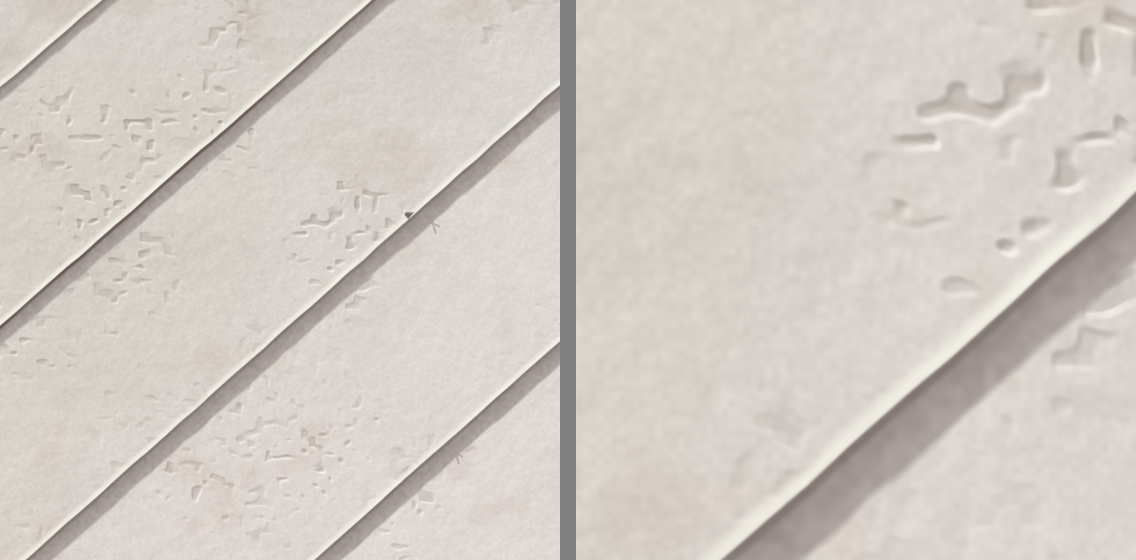
Left, the full canvas; right, a detail of the centre.
Give the GLSL for this texture, as a WebGL 2 fragment shader.

```glsl
#version 300 es
precision highp float;
// Pale painted boards overlapping on a diagonal, with lit edges, soft shadows and scuffs.
uniform vec2 u_resolution;
out vec4 fragColor;

float hash(vec2 p) {
  vec3 q = fract(vec3(p.xyx) * 0.1031);
  q += dot(q, q.yzx + 33.33);
  return fract((q.x + q.y) * q.z);
}

float noise(vec2 p) {
  vec2 i = floor(p), f = fract(p);
  f = f * f * (3.0 - 2.0 * f);
  return mix(mix(hash(i), hash(i + vec2(1, 0)), f.x),
             mix(hash(i + vec2(0, 1)), hash(i + vec2(1, 1)), f.x), f.y);
}

float fbm(vec2 p) {
  float sum = 0.0, amp = 0.5;
  for (int i = 0; i < 4; i++) {
    sum += amp * noise(p);
    p = mat2(1.6, 1.2, -1.2, 1.6) * p + 7.3;
    amp *= 0.5;
  }
  return sum;
}

// Small dents gathered in irregular patches
float dents(vec2 p) {
  float patches = smoothstep(0.46, 0.68, fbm(p * 5.0 + 21.0));
  vec2 bent = p + 0.012 * vec2(noise(p * 45.0), noise(p * 45.0 + 9.0));
  return patches * smoothstep(0.64, 0.9, noise(bent * vec2(62.0, 85.0)));
}

float segment(vec2 p, vec2 a, vec2 b) {
  vec2 ab = b - a;
  return length(p - a - ab * clamp(dot(p - a, ab) / dot(ab, ab), 0.0, 1.0));
}

void main() {
  vec2 p = gl_FragCoord.xy / u_resolution;

  // Painted face: cool at upper left, warmer toward the bottom
  float warmth = smoothstep(-0.5, 0.7, p.x - p.y + 0.25 * (fbm(p * 3.0) - 0.5));
  vec3 color = mix(vec3(0.835, 0.815, 0.785), vec3(0.87, 0.845, 0.825), warmth);
  color += vec3(0.008, -0.002, -0.003) * (1.0 - p.y) * (1.0 - p.x);
  color += 0.035 * (fbm(p * 9.0) - 0.47);

  // Raised paint lit from the upper left, fine grain and scuffs
  vec2 toLight = vec2(-0.003, 0.004);
  color += 0.09 * (fbm(p * 48.0) - fbm((p + toLight) * 48.0));
  color += 0.03 * (noise(p * 230.0) - 0.5);
  float dent = dents(p);
  color -= vec3(0.07, 0.078, 0.08) * dent;
  color += 0.09 * (dents(p + toLight) - dent);
  float stain = smoothstep(0.56, 0.75, fbm(p * 11.0 + 4.0));
  color -= vec3(0.015, 0.028, 0.035) * stain;

  // Board overlaps, from upper left to lower right
  for (int i = 0; i < 4; i++) {
    float k = float(i);
    float slope = min(0.86 + 0.016 * k, 0.889);
    float start = vec4(0.844, 0.418, -0.04, -0.498)[i];
    float d = (p.y - start - slope * p.x) / sqrt(1.0 + slope * slope);
    d += 0.0016 * (noise(vec2(p.x * 34.0, k * 5.0)) - 0.5);

    float width = min(0.019 + 0.008 * k, 0.032);
    width += 0.003 * (noise(vec2(p.x * 55.0, k + 40.0)) - 0.5);
    float shadow = smoothstep(-width - 0.004, -width + 0.003, d)
                 * (1.0 - smoothstep(-0.002, 0.001, d));
    vec3 shade = mix(vec3(0.59, 0.555, 0.535), vec3(0.675, 0.635, 0.615),
                     smoothstep(0.0, width, -d));
    shade += 0.05 * (noise(p * 150.0) - 0.5);
    color = mix(color, shade, shadow);

    // Dark gap under the edge, deepest on the second overlap
    float depth = i == 1 ? 0.95 - 0.35 * smoothstep(0.35, 0.65, p.x) : 0.4;
    depth *= 0.75 + 0.4 * noise(vec2(p.x * 18.0, k));
    float gap = smoothstep(-0.008, -0.003, d) * (1.0 - smoothstep(-0.002, 0.001, d));
    color = mix(color, vec3(0.41, 0.355, 0.335), gap * depth);

    // Lit edge
    float rim = smoothstep(-0.001, 0.002, d) * (1.0 - smoothstep(0.003, 0.013, d));
    rim *= 0.75 + 0.25 * noise(vec2(p.x * 40.0, k + 11.0));
    color = mix(color, vec3(0.955, 0.945, 0.905), rim);
  }

  // Chipped notch in the third edge
  vec2 v = p - vec2(0.729, 0.618);
  float chip = max(abs(v.x) - 0.8 * (v.y + 0.01), v.y - 0.003);
  color = mix(color, vec3(0.42, 0.36, 0.34), 0.9 * (1.0 - smoothstep(-0.003, 0.002, chip)));
  float lip = segment(v, vec2(-0.01, -0.004), vec2(-0.006, 0.007));
  color = mix(color, vec3(0.94, 0.925, 0.89), 0.8 * (1.0 - smoothstep(0.001, 0.004, lip)));

  // Hairline cracks below the shadows
  for (int i = 0; i < 2; i++) {
    vec2 c = p - mix(vec2(0.772, 0.604), vec2(0.813, 0.193), float(i));
    float crack = min(segment(c, vec2(0), vec2(0.006, -0.02)),
                      segment(c, vec2(-0.007, 0.001), vec2(0.012, -0.008)));
    color = mix(color, vec3(0.65, 0.61, 0.58), 0.7 * (1.0 - smoothstep(0.0005, 0.003, crack)));
  }

  fragColor = vec4(clamp(color, 0.0, 1.0), 1.0);
}
```
